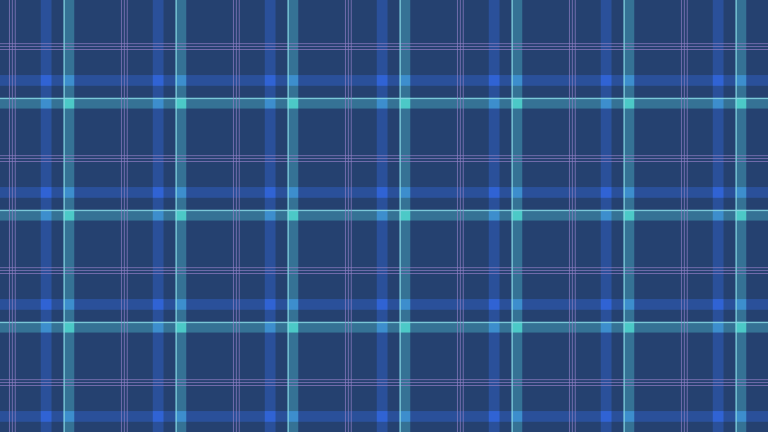
Reproduce this pattern procedurally as a Shadertoy shader.

```glsl
// Blue tartan check: blue and teal bands with fine mauve triple lines, woven both ways.

const float PERIOD       = 7.0 / 27.0;        // repeat size, in canvas heights
const vec2  SHIFT        = vec2(0.0, 0.306);  // offset of the sett, in repeats

// Positions and widths across one repeat
const float BLUE_POS     = 0.412;
const float TEAL_POS     = 0.615;
const float BAND_WIDTH   = 0.095;
const float EDGE_POS     = 0.573;
const float EDGE_WIDTH   = 0.012;
const float LINE_POS     = 0.110;
const float LINE_SPACING = 0.026;
const float LINE_WIDTH   = 0.008;

const vec3  GROUND       = vec3(0.145, 0.255, 0.440);
const vec3  BLUE         = vec3(0.190, 0.390, 0.830);
const vec3  TEAL         = vec3(0.300, 0.790, 0.780);
const vec3  EDGE_COLOR   = vec3(0.530, 0.840, 0.890);
const vec3  LINE_COLOR   = vec3(0.580, 0.500, 0.780);
const float EDGE_OPACITY = 0.85;
const float LINE_OPACITY = 0.75;

// Share of a pixel covered by a repeating stripe
float stripe(float t, float center, float width, float pixel) {
    float d = fract(t - center + 0.5) - 0.5;
    float lo = max(d - 0.5 * pixel, -0.5 * width);
    float hi = min(d + 0.5 * pixel, 0.5 * width);
    return max(hi - lo, 0.0) / pixel;
}

// Broad bands of one thread direction
vec3 bandColor(float t, float pixel) {
    vec3 color = mix(GROUND, BLUE, stripe(t, BLUE_POS, BAND_WIDTH, pixel));
    return mix(color, TEAL, stripe(t, TEAL_POS, BAND_WIDTH, pixel));
}

// Fine lines of one thread direction, laid over the cloth
vec3 addFineLines(vec3 color, float t, float pixel) {
    float lines = 0.0;
    for (int i = -1; i <= 1; i++) {
        lines += stripe(t, LINE_POS + float(i) * LINE_SPACING, LINE_WIDTH, pixel);
    }
    color = mix(color, LINE_COLOR, LINE_OPACITY * min(lines, 1.0));
    float edge = stripe(t, EDGE_POS, EDGE_WIDTH, pixel);
    return mix(color, EDGE_COLOR, EDGE_OPACITY * edge);
}

void mainImage(out vec4 fragColor, in vec2 fragCoord) {
    // Repeats counted from the top left corner
    vec2 fromTop = vec2(fragCoord.x, iResolution.y - fragCoord.y);
    vec2 p = fromTop / (iResolution.y * PERIOD) - SHIFT;
    float pixel = 1.0 / (iResolution.y * PERIOD);

    // The geometric mean of warp and weft deepens single bands and lights crossings
    vec3 color = sqrt(bandColor(p.x, pixel) * bandColor(p.y, pixel));
    color = addFineLines(color, p.y, pixel);
    color = addFineLines(color, p.x, pixel);

    fragColor = vec4(color, 1.0);
}
```
